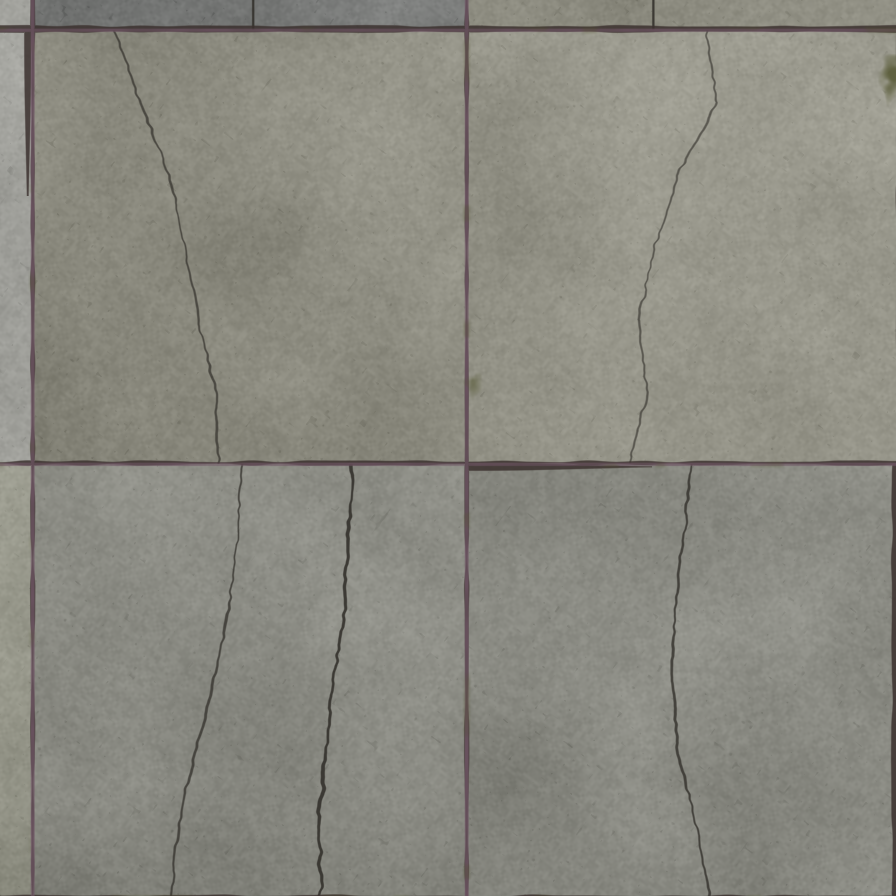
A WebGL 2 fragment shader for this texture:

```glsl
#version 300 es
precision highp float;
uniform vec2 u_resolution;
out vec4 fragColor;

const vec2 GRID_ORIGIN = vec2(0.0365, -0.0026);
const float SLAB_SIZE = 0.4844;
const vec3 WARM_SLAB = vec3(0.550, 0.546, 0.500);
const vec3 COOL_SLAB = vec3(0.538, 0.540, 0.510);
const vec3 SEAM_PURPLE = vec3(0.43, 0.33, 0.39);
const vec3 GRIME = vec3(0.23, 0.19, 0.18);
const vec3 CRACK_DARK = vec3(0.20, 0.19, 0.17);
const vec3 MOSS = vec3(0.31, 0.32, 0.17);
const mat2 GRAIN_TURN = mat2(0.8, 0.6, -0.6, 0.8);

float hash(vec2 p) {
  vec3 q = fract(p.xyx * vec3(0.1031, 0.1030, 0.0973));
  q += dot(q, q.yzx + 33.33);
  return fract((q.x + q.y) * q.z);
}

float noise(vec2 p) {
  vec2 cell = floor(p), f = fract(p);
  f = f * f * (3.0 - 2.0 * f);
  float low = mix(hash(cell), hash(cell + vec2(1, 0)), f.x);
  float high = mix(hash(cell + vec2(0, 1)), hash(cell + vec2(1, 1)), f.x);
  return mix(low, high, f.y);
}

float fbm(vec2 p) {
  float sum = 0.0, weight = 0.5;
  for (int i = 0; i < 5; i++) {
    sum += weight * noise(p);
    p = GRAIN_TURN * p * 2.1 + 17.3;
    weight *= 0.5;
  }
  return sum;
}

float stroke(float dist, float halfWidth, float soft) {
  return 1.0 - smoothstep(halfWidth - soft, halfWidth + soft, abs(dist));
}

float blob(vec2 p, vec2 center, float radius) {
  float ragged = radius * (0.4 + 1.1 * noise(p * 110.0));
  return 1.0 - smoothstep(0.2 * ragged, ragged, length((p - center) * vec2(1.3, 0.8)));
}

// Crack running up a slab through evenly spaced bends, bottom to top
float crack(vec2 local, float bends[7], float halfWidth, float soft) {
  float t = clamp(local.y, 0.0, 0.999) * 6.0;
  int k = int(t);
  float slope = (bends[k + 1] - bends[k]) * 6.0;
  float x = mix(bends[k], bends[k + 1], fract(t));
  x += 0.007 * (noise(vec2(local.y * 28.0, bends[0] * 90.0)) - 0.5);
  x += 0.006 * (noise(vec2(local.y * 75.0, bends[3] * 90.0)) - 0.5);
  float dist = (local.x - x) * SLAB_SIZE / sqrt(1.0 + slope * slope);
  float thickness = halfWidth * (0.65 + 0.7 * noise(vec2(local.y * 14.0, bends[6] * 50.0)));
  return stroke(dist, thickness, soft);
}

float slabCracks(vec2 id, vec2 local, float soft) {
  if (id.x < 0.0) return 0.0;
  bool left = id.x < 0.5;
  if (id.y > 1.5) return stroke((local.x - (left ? 0.508 : 0.43)) * SLAB_SIZE, 0.0013, soft);
  if (id.y > 0.5) {
    return left
      ? 0.8 * crack(local, float[7](0.427, 0.422, 0.382, 0.35, 0.315, 0.247, 0.19), 0.0012, soft)
      : 0.7 * crack(local, float[7](0.376, 0.417, 0.395, 0.435, 0.487, 0.573, 0.551), 0.0011, soft);
  }
  if (!left) return 0.9 * crack(local, float[7](0.559, 0.53, 0.489, 0.473, 0.478, 0.5, 0.516), 0.0014, soft);
  float thin = crack(local, float[7](0.317, 0.336, 0.374, 0.417, 0.452, 0.47, 0.481), 0.0013, soft);
  float wide = crack(local, float[7](0.664, 0.659, 0.675, 0.691, 0.718, 0.728, 0.739), 0.0017, soft);
  return max(0.85 * thin, wide);
}

vec3 slabColor(vec2 id, vec2 local, vec2 p) {
  vec3 color = id.y > 0.5 ? WARM_SLAB : COOL_SLAB;
  if (id.x < 0.0) color += id.y > 0.5 ? vec3(0.08, 0.085, 0.11) : vec3(0.03, 0.03, 0.01);
  else if (id.y > 1.5) color += id.x < 0.5 ? vec3(-0.08, -0.07, -0.03) : vec3(0.03);
  else if (id.y > 0.5) color += 0.04 * id.x;
  // Uneven weathering, fine grain and dark pores
  color += 0.05 * dot(local - 0.5, vec2(0.7, 0.7));
  color += 0.12 * (fbm(p * 7.0 + id * 9.0) - 0.48);
  vec2 q = GRAIN_TURN * p;
  color += 0.030 * (noise(q * 120.0) - 0.5) + 0.045 * (noise(q * 300.0) - 0.5);
  return color - 0.05 * smoothstep(0.88, 1.0, noise(q * 190.0 + 40.0));
}

void main() {
  vec2 p = gl_FragCoord.xy / u_resolution;
  float soft = max(0.75 / min(u_resolution.x, u_resolution.y), 0.0010);
  vec2 grid = (p - GRID_ORIGIN) / SLAB_SIZE;
  vec2 id = floor(grid), local = fract(grid), joint = round(grid);
  vec2 dist = (grid - joint) * SLAB_SIZE;

  vec3 color = slabColor(id, local, p);
  color = mix(color, CRACK_DARK, 0.9 * slabCracks(id, local, soft));

  // Dirt packed in the joints, with wider gaps beside shifted slabs
  vec2 wear = vec2(noise(vec2(p.y * 32.0, joint.x * 7.0)), noise(vec2(p.x * 32.0, joint.y * 7.0 + 3.0)));
  vec2 gap = 0.0006 + 0.0024 * wear;
  if (joint.y > 1.5) gap.y += 0.0014;
  if (joint.x > 1.5) gap.x += id.y < 0.5 ? 0.008 : 0.003;
  float dirt = max(stroke(dist.x, gap.x, soft), stroke(dist.y - 0.0015, gap.y, soft));
  float leftGap = 0.0040 * smoothstep(0.70, 0.95, p.y) * step(p.y, 0.966);
  dirt = max(dirt, stroke(p.x - 0.031, leftGap, soft) * step(0.001, leftGap));
  float wedge = 0.0045 * smoothstep(0.78, 0.53, p.x) * step(0.521, p.x);
  dirt = max(dirt, stroke(p.y - 0.479, wedge, soft) * step(0.0005, wedge));

  // Narrow purple seam over the dirt
  float seam = max(stroke(dist.x, 0.0021, soft), 0.85 * stroke(dist.y, 0.0018, soft));
  color = mix(color, GRIME, 0.85 * dirt);
  color = mix(color, SEAM_PURPLE, seam * (0.62 + 0.25 * noise(p * 60.0)));

  // Moss along the joints
  float nearJoint = 1.0 - smoothstep(0.001, 0.006, min(abs(dist.x), abs(dist.y)));
  float moss = 0.35 * nearJoint * smoothstep(0.68, 0.88, noise(p * 38.0 + 5.0));
  moss = max(moss, blob(p, vec2(0.998, 0.915), 0.022));
  moss = max(moss, 0.6 * blob(p, vec2(0.528, 0.573), 0.012));
  fragColor = vec4(mix(color, MOSS, 0.8 * moss), 1.0);
}
```
